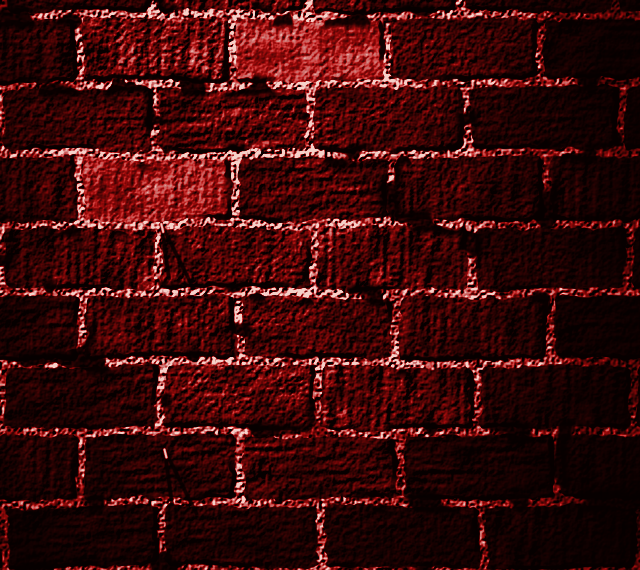
A WebGL 2 fragment shader for this texture:

```glsl
#version 300 es
precision highp float;
// Rough red brick wall in running bond, with crumbling pale mortar under a dim spotlight.
uniform vec2 u_resolution;
out vec4 fragColor;

const float ASPECT = 0.89;          // wall height for a width of 1
const float COURSE = 0.1086;        // height of one row of bricks
const float FIRST_JOINT = 0.0234;   // first bed joint below the top
const float HALF_JOINT = 0.0058;
const vec3 SOOT = vec3(0.025, 0.0, 0.0);
const vec3 RED = vec3(0.80, 0.05, 0.05);
const vec3 PINK = vec3(0.80, 0.43, 0.42);
const vec3 CREAM = vec3(0.96, 0.82, 0.79);

struct Brick { float dist; vec2 center; vec2 id; };

float hash(vec2 p) {
  vec3 q = fract(p.xyx * 0.1031);
  q += dot(q, q.yzx + 33.33);
  return fract((q.x + q.y) * q.z);
}

float noise(vec2 p) {
  vec2 i = floor(p), f = fract(p);
  f = f * f * (3.0 - 2.0 * f);
  return mix(mix(hash(i), hash(i + vec2(1, 0)), f.x),
             mix(hash(i + vec2(0, 1)), hash(i + vec2(1, 1)), f.x), f.y);
}

vec2 warp(vec2 p, float scale, float amount) {
  return amount * (vec2(noise(p * scale), noise(p * scale + 47.0)) - 0.5);
}

// Slope of a noise relief lit from one side, about -0.5 to 0.5.
float emboss(vec2 p, vec2 scale) {
  vec2 q = p * scale;
  return noise(q) - noise(q + vec2(0.5, 0.6));
}

float roundBox(vec2 p, vec2 halfSize, float radius) {
  vec2 q = abs(p) - halfSize + radius;
  return length(max(q, 0.0)) + min(max(q.x, q.y), 0.0) - radius;
}

float segment(vec2 p, vec2 a, vec2 b) {
  vec2 ab = b - a;
  return length(p - a - ab * clamp(dot(p - a, ab) / dot(ab, ab), 0.0, 1.0));
}

float pool(vec2 p, vec2 center, vec2 size) {
  vec2 q = (p - center) / size;
  return exp(-dot(q, q));
}

// Finds the brick around p; distance is positive inside the joints.
Brick layBrick(vec2 p) {
  float y = (p.y - FIRST_JOINT) / COURSE;
  float row = floor(y);
  float pitch = 0.2409 + 0.0012 * row;
  float x = (p.x - 0.1237 - 0.0008 * row) / pitch - 0.5 * mod(row, 2.0);
  vec2 size = vec2(pitch, COURSE);
  vec2 local = (fract(vec2(x, y)) - 0.5) * size;
  return Brick(roundBox(local, size * 0.5 - HALF_JOINT, 0.009), p - local,
               vec2(floor(x), row) + 20.0);
}

float brickTone(vec2 p, Brick brick, float light) {
  float kind = hash(brick.id);
  float lamp = 0.55 * pool(brick.center, vec2(0.46, 0.08), vec2(0.20, 0.08))
             + 0.50 * pool(brick.center, vec2(0.245, 0.295), vec2(0.13, 0.08))
             + 0.22 * pool(brick.center, vec2(0.44, 0.63), vec2(0.20, 0.11));
  float tone = light * (0.24 + 0.22 * kind) + lamp * (0.6 + 0.4 * light);
  float grain = emboss(p, vec2(190.0)) + 0.6 * emboss(p, vec2(330.0));
  float combed = emboss(p, vec2(150.0, 14.0)) * smoothstep(0.3, 0.8, kind);
  float dragged = emboss(p, vec2(25.0, 140.0)) * (1.0 - smoothstep(0.1, 0.6, kind));
  float stain = mix(0.6, 1.15, noise(p * vec2(22.0, 34.0)));
  float depth = mix(1.9, 0.7, smoothstep(0.2, 0.6, lamp));
  return tone * stain * max(0.0, 0.85 + depth * (grain + 0.8 * combed + dragged));
}

float mortarTone(vec2 p, float light) {
  float crumbs = noise(p * 210.0) + 1.5 * emboss(p, vec2(240.0));
  float patches = mix(0.6, 1.3, noise(p * 26.0));
  return 1.75 * sqrt(light) * patches * max(0.0, 0.1 + crumbs);
}

vec3 ramp(float tone) {
  vec3 color = mix(SOOT, RED, clamp(tone / 0.8, 0.0, 1.0));
  color = mix(color, PINK, smoothstep(0.55, 1.05, tone));
  return mix(color, CREAM, smoothstep(1.0, 1.5, tone));
}

void main() {
  vec2 uv = gl_FragCoord.xy / u_resolution;
  vec2 p = vec2(uv.x, (1.0 - uv.y) * ASPECT);
  float soft = max(0.0014, 1.0 / u_resolution.x);
  float light = pool(p, vec2(0.41, 0.27), vec2(0.39, 0.58));

  // Uneven brick edges
  vec2 rough = p + warp(p, 9.0, 0.009) + warp(p, 55.0, 0.006) + warp(p, 150.0, 0.004);
  Brick brick = layBrick(rough);
  float tone = brickTone(p, brick, light);

  // Patchy shadow above and left of the joints, and broken corners
  float shadow = smoothstep(-soft, soft, layBrick(rough + vec2(0.008, 0.007)).dist);
  tone *= 1.0 - 0.95 * shadow * smoothstep(0.25, 0.5, noise(p * 17.0 + 5.0));
  float joint = smoothstep(-soft, soft, brick.dist);
  tone = mix(tone, mortarTone(p, light), joint);
  float chip = smoothstep(0.70, 0.78, noise(rough * 27.0 + 11.0));
  tone *= 1.0 - 0.92 * chip * smoothstep(-0.018, -0.004, brick.dist);

  // Two bent nails with long shadows
  for (int i = 0; i < 2; i++) {
    vec2 head = vec2(0.252, 0.35) + float(i) * vec2(0.005, 0.352);
    float streak = min(segment(p, head, head + vec2(0.05, 0.10)),
                       segment(p, head, head + vec2(0.012, 0.085)));
    tone *= 0.15 + 0.85 * smoothstep(-soft, soft, streak - 0.003);
    float nail = segment(p, head, head + vec2(0.003, 0.012));
    tone = mix(1.4, tone, smoothstep(-soft, soft, nail - 0.002));
  }
  fragColor = vec4(ramp(tone), 1.0);
}
```
